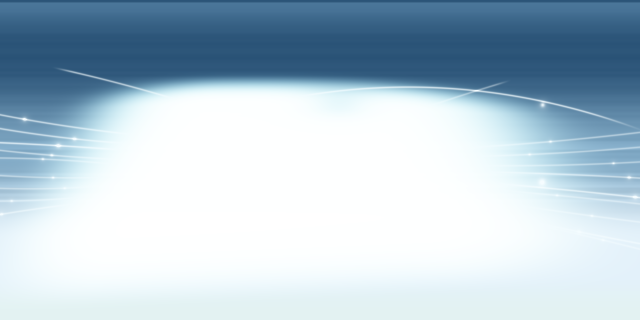
Write a WebGL 1 fragment shader that draws this background.

```glsl
precision highp float;
// A white burst of light on a blue horizon, with fine light strands and sparkles at both sides.

uniform vec2 u_resolution;

#define EXPOSURE 6.0
#define GLOW_TINT vec3(0.78, 1.15, 1.3)
#define DEEP_BLUE vec3(0.17, 0.33, 0.47)
#define TOP_BLUE vec3(0.29, 0.46, 0.60)
#define MIST_BLUE vec3(0.50, 0.66, 0.77)
#define PALE_ICE vec3(0.89, 0.945, 0.98)
#define FLOOR_TINT vec3(0.89, 0.95, 0.95)
#define STRANDS 9
#define STRAND_WIDTH 0.0032
#define SPARK_SIZE 0.007

float hash(float n) {
  return fract(sin(n * 127.1 + 3.7) * 4375.85);
}

float rowNoise(float y) {
  float cell = floor(y);
  return mix(hash(cell), hash(cell + 1.0), smoothstep(0.0, 1.0, y - cell));
}

// Vertical backdrop; p.y runs from 0 at the top to 1 at the bottom
vec3 backdrop(vec2 p) {
  vec3 col = mix(TOP_BLUE, DEEP_BLUE, smoothstep(0.0, 0.14, p.y));
  col = mix(col, DEEP_BLUE, 1.0 - smoothstep(0.004, 0.011, p.y));
  col = mix(col, MIST_BLUE, smoothstep(0.19, 0.48, p.y));
  col = mix(col, PALE_ICE, smoothstep(0.48, 0.75, p.y));
  col = mix(col, FLOOR_TINT, smoothstep(0.86, 0.97, p.y));
  float bands = rowNoise(p.y * 110.0) - 0.5;
  float bandFade = 1.0 - smoothstep(0.55, 0.72, p.y);
  float middle = smoothstep(0.40, 0.48, p.y);
  return col + bands * bandFade * mix(0.02, 0.08, middle);
}

// Soft-edged body of light with slanted sides and a crisp upper rim
float burst(vec2 p) {
  float slant = p.y - 0.42;
  float left = smoothstep(0.02, 0.30, p.x + slant * 0.3);
  float right = 1.0 - smoothstep(0.58, 1.0, p.x - slant * 0.25);
  float offset = p.x - 0.40;
  float top = smoothstep(0.21, 0.33, p.y - 0.25 * offset * offset);
  float bottom = 1.0 - smoothstep(0.66, 0.95, p.y + 0.08 * offset);
  vec2 notch = (p - vec2(0.53, 0.33)) / vec2(0.07, 0.055);
  float body = left * left * right * right * top * top * bottom;
  return body * (1.0 - 0.55 * exp(-dot(notch, notch)));
}

// Height of a bowed strand; k runs from its root to its tip
float strandY(float k, float root, float tip, float bow) {
  return mix(root, tip, k) + bow * k * (1.0 - k);
}

float strand(vec2 p, vec2 root, vec2 tip, float bow) {
  float k = (p.x - root.x) / (tip.x - root.x);
  float slope = (tip.y - root.y + bow * (1.0 - 2.0 * k)) / (tip.x - root.x);
  float d = (p.y - strandY(k, root.y, tip.y, bow)) / sqrt(1.0 + 0.25 * slope * slope);
  float ends = smoothstep(0.0, 0.18, k) * (1.0 - smoothstep(0.82, 1.0, k));
  return ends * exp(-d * d / (STRAND_WIDTH * STRAND_WIDTH));
}

float spark(vec2 p, vec2 center, float size) {
  vec2 d = (p - center) * vec2(2.0, 1.0);
  float r2 = dot(d, d) / (size * size);
  return 0.9 * exp(-r2) + 0.25 * exp(-r2 * 0.15);
}

// Strands fan out from the burst; each one carries a sparkle
float fan(vec2 p, vec2 rootTop, vec2 rootLow, vec2 tipTop, vec2 tipLow, float seed) {
  float light = 0.0;
  for (int i = 0; i < STRANDS; i++) {
    float f = float(i) / float(STRANDS - 1);
    float h = hash(float(i) + seed);
    vec2 root = mix(rootTop, rootLow, f);
    vec2 tip = mix(tipTop, tipLow, f);
    tip.y += 0.06 * (h - 0.5);
    float bow = 0.10 * (hash(float(i) + seed + 20.0) - 0.5);
    light += (0.35 + 0.4 * h) * strand(p, root, tip, bow);
    float k = mix(0.42, 0.82, hash(float(i) + seed + 40.0));
    vec2 center = vec2(mix(root.x, tip.x, k), strandY(k, root.y, tip.y, bow));
    light += (0.4 + 0.4 * h) * spark(p, center, SPARK_SIZE * (0.5 + 0.6 * h));
  }
  return light;
}

void main() {
  vec2 uv = gl_FragCoord.xy / u_resolution;
  vec2 p = vec2(uv.x, 1.0 - uv.y);
  vec3 col = backdrop(p);

  // Burst: tinted exposure turns its fringe cyan
  col = 1.0 - (1.0 - col) * exp(-EXPOSURE * burst(p) * GLOW_TINT);

  // Side fans
  float light = fan(p, vec2(0.26, 0.43), vec2(0.20, 0.62), vec2(-0.05, 0.33), vec2(-0.05, 0.69), 2.0);
  light += fan(p, vec2(0.64, 0.47), vec2(0.68, 0.64), vec2(1.07, 0.41), vec2(1.07, 0.83), 7.0);

  // Long arc and upper rays
  light += 0.7 * strand(p, vec2(0.40, 0.33), vec2(1.02, 0.42), -0.39);
  light += 0.6 * strand(p, vec2(0.29, 0.32), vec2(0.08, 0.21), -0.02);
  light += 0.4 * strand(p, vec2(0.63, 0.36), vec2(0.80, 0.25), -0.01);

  // Brightest sparkles
  light += spark(p, vec2(0.847, 0.57), SPARK_SIZE * 1.6);
  light += 0.8 * spark(p, vec2(0.848, 0.328), SPARK_SIZE);

  col = mix(col, vec3(0.96, 0.99, 1.0), clamp(light, 0.0, 1.0) * (1.0 - smoothstep(0.9, 1.0, col.r)));
  gl_FragColor = vec4(clamp(col, 0.0, 1.0), 1.0);
}
```
